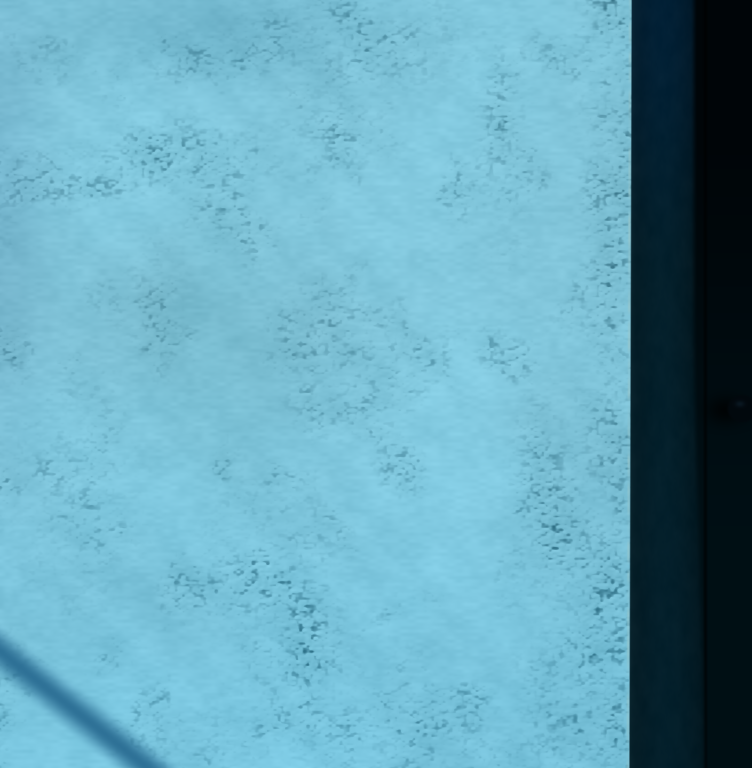
A Shadertoy shader for this texture:

```glsl
// Sunlit blue plaster wall with worn pits and a slanted shadow, beside a dark door frame.

float hash21(vec2 p) {
    vec3 q = fract(vec3(p.xyx) * 0.1031);
    q += dot(q, q.yzx + 33.33);
    return fract((q.x + q.y) * q.z);
}

float valueNoise(vec2 p) {
    vec2 cell = floor(p), f = fract(p);
    f = f * f * (3.0 - 2.0 * f);
    float low = mix(hash21(cell), hash21(cell + vec2(1, 0)), f.x);
    float high = mix(hash21(cell + vec2(0, 1)), hash21(cell + vec2(1, 1)), f.x);
    return mix(low, high, f.y);
}

float fbm(vec2 p) {
    float sum = 0.0, amp = 0.5;
    for (int i = 0; i < 4; i++) {
        sum += amp * valueNoise(p);
        p = mat2(1.6, 1.2, -1.2, 1.6) * p + 7.3;
        amp *= 0.5;
    }
    return sum / 0.9375;
}

float ellipseFalloff(vec2 p, vec2 center, vec2 radius) {
    vec2 d = (p - center) / radius;
    return exp(-dot(d, d));
}

// Worn areas: center in xy, radius in zw
const vec4 WORN[12] = vec4[12](
    vec4(0.455, 0.81, 0.05, 0.035), vec4(0.73, 0.35, 0.035, 0.12),
    vec4(0.77, 0.15, 0.055, 0.14), vec4(0.36, 0.26, 0.06, 0.08),
    vec4(0.41, 0.15, 0.03, 0.08), vec4(0.52, 0.06, 0.085, 0.06),
    vec4(0.43, 0.48, 0.035, 0.035), vec4(0.10, 0.36, 0.06, 0.10),
    vec4(0.21, 0.61, 0.03, 0.05), vec4(0.22, 0.80, 0.09, 0.035),
    vec4(0.46, 0.95, 0.11, 0.05), vec4(0.67, 0.81, 0.025, 0.10));

float wornAmount(vec2 p, float edgeX) {
    float worn = 0.0;
    for (int i = 0; i < 12; i++)
        worn += 0.75 * ellipseFalloff(p, WORN[i].xy, WORN[i].zw);
    float edgeStrip = exp(-pow((p.x - edgeX + 0.02) / 0.035, 2.0));
    worn += edgeStrip * mix(0.45, 0.9, smoothstep(0.3, 0.8, p.y));
    return min(worn, 1.0);
}

float plasterHeight(vec2 p) {
    return 0.5 * valueNoise(p * vec2(115, 165)) + 0.5 * valueNoise(p * vec2(205, 290) + 31.0);
}

vec3 wallColor(vec2 p, float edgeX) {
    // Broad stains and light
    vec3 color = mix(vec3(0.475, 0.77, 0.867), vec3(0.51, 0.78, 0.863), smoothstep(0.0, 0.6, p.y));
    color *= 1.0 + 0.09 * (fbm(p * 5.0 + 2.0) - 0.5);
    color -= vec3(0.03, 0.03, 0.035) * ellipseFalloff(p, vec2(0.28, 0.53), vec2(0.1, 0.18));
    color -= vec3(0.06, 0.06, 0.055) * ellipseFalloff(p, vec2(0.29, 0.97), vec2(0.2, 0.08));
    color -= vec3(0.04, 0.055, 0.045) * ellipseFalloff(p, vec2(0.0, 0.75), vec2(0.06, 0.3));

    // Faint diagonal trowel ripples, cloudy mottling and fine horizontal grain
    float ripple = sin(75.0 * (p.x + 0.85 * p.y) + 5.0 * fbm(p * 4.0));
    color += 0.009 * ripple * valueNoise(p * 9.0);
    color += vec3(0.05, 0.045, 0.045) * (fbm(p * vec2(26, 32) + 3.0) - 0.5);
    color += 0.032 * (valueNoise(p * vec2(95, 230)) - 0.5);

    // Fine soft pits whose density follows the worn areas and fades into the plaster
    float spread = smoothstep(0.3, 0.68, fbm(p * 20.0 + 11.0));
    float stray = 0.45 * smoothstep(0.48, 0.72, fbm(p * 13.0 + 5.0));
    float wear = max(wornAmount(p, edgeX), stray) * (0.2 + 0.8 * spread);
    float height = plasterHeight(p);
    float pit = 1.0 - smoothstep(0.12, 0.5, height);
    float relief = height - plasterHeight(p + vec2(-0.0018, 0.0025));
    color -= vec3(0.04, 0.045, 0.05) * wear;
    color -= vec3(0.30, 0.33, 0.33) * pit * wear;
    color += 0.11 * relief * wear;

    // Slanted soft shadow in the lower left
    vec2 along = normalize(vec2(0.207, -0.160));
    float across = dot(p - vec2(0.0, 0.152), vec2(-along.y, along.x));
    float shadow = 1.0 - smoothstep(0.0, 0.031, abs(across));
    return mix(color, vec3(0.16, 0.42, 0.57), 0.93 * shadow);
}

vec3 frameColor(vec2 p, float edgeX, float innerX, float px) {
    // Blue-black jamb
    float side = clamp((p.x - edgeX) / (innerX - edgeX), 0.0, 1.0);
    vec3 jamb = mix(vec3(0.012, 0.11, 0.15), vec3(0.008, 0.115, 0.19), smoothstep(0.6, 1.0, p.y));
    jamb *= 0.82 + 0.3 * sin(side * 3.14159);
    jamb += vec3(0.03, 0.055, 0.06) * exp(-side * 14.0);
    jamb += 0.025 * (fbm(p * vec2(90, 50)) - 0.5);

    // Recess, slightly lighter toward the bottom
    vec3 recess = mix(vec3(0.0, 0.058, 0.08), vec3(0.0, 0.018, 0.03), smoothstep(0.25, 0.9, p.y));
    float seam = 1.0 - smoothstep(0.0, 0.003 + px, abs(p.x - 0.938));
    recess *= 1.0 - 0.6 * seam;

    // Dim round knob and its shade
    recess *= 1.0 - 0.75 * ellipseFalloff(p, vec2(0.965, 0.466), vec2(0.025, 0.018));
    float knob = length((p - vec2(0.987, 0.468)) / vec2(0.022, 0.02));
    recess = mix(recess, vec3(0.005, 0.03, 0.05), 1.0 - smoothstep(0.75, 1.0, knob));
    recess += vec3(0.03, 0.06, 0.08) * ellipseFalloff(p, vec2(0.984, 0.474), vec2(0.006, 0.004));
    return mix(jamb, recess, smoothstep(innerX - 0.005, innerX + 0.005, p.x));
}

void mainImage(out vec4 fragColor, in vec2 fragCoord) {
    vec2 p = fragCoord / iResolution.xy;
    float px = 1.0 / iResolution.x;
    float edgeX = mix(0.837, 0.840, p.y);
    float innerX = mix(0.936, 0.923, smoothstep(0.0, 0.6, p.y));
    vec3 wall = wallColor(p, edgeX);
    float rim = 1.0 - smoothstep(0.0, 0.002 + px, abs(p.x - edgeX + 0.002));
    wall = mix(wall, vec3(0.62, 0.78, 0.78), 0.6 * rim * valueNoise(vec2(p.y * 80.0, 3.0)));
    vec3 color = mix(wall, frameColor(p, edgeX, innerX, px), smoothstep(-px, px, p.x - edgeX));
    fragColor = vec4(clamp(color, 0.0, 1.0), 1.0);
}
```
